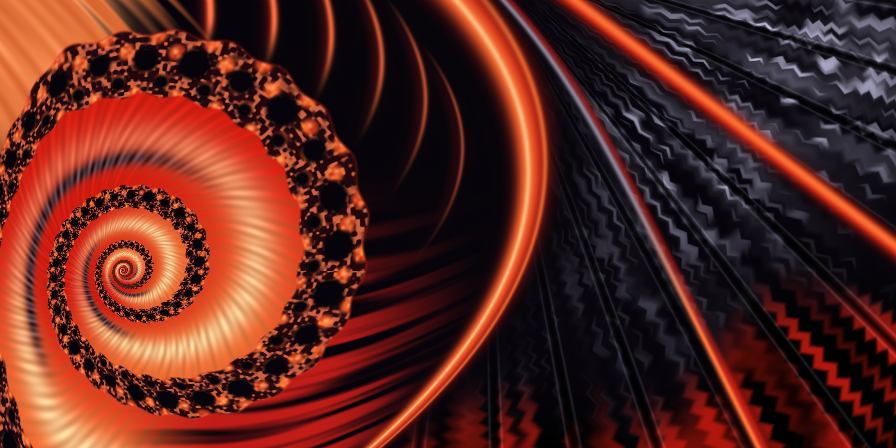
Reproduce this background procedurally as a Shadertoy shader.

```glsl
// Glowing beaded spiral beside dark, ribbed feathers crossed by fiery ribbons.

const vec3 INK = vec3(.025, .015, .04);
const vec3 RED = vec3(.86, .11, .06);
const vec3 ORANGE = vec3(.97, .44, .2);
const vec3 CREAM = vec3(1, .85, .62);
const vec3 STEEL = vec3(.5, .5, .57);

float hash(vec2 p) {
  p = fract(p * vec2(.1031, .1137));
  p += dot(p, p.yx + 33.3);
  return fract((p.x + p.y) * p.x * 7.13);
}

float noise(vec2 p) {
  vec2 i = floor(p), f = fract(p);
  f *= f * (3. - 2. * f);
  return mix(mix(hash(i), hash(i + vec2(1, 0)), f.x),
             mix(hash(i + vec2(0, 1)), hash(i + 1.), f.x), f.y);
}

float glow(float d, float width) { return exp(-d * d / (width * width)); }

float ramp(float a, float b, float x) { return smoothstep(a, b, x); }

float disc(vec2 p, float r) { return 1. - ramp(r - .07, r + .07, length(p)); }

// Fine curved plumes between the turns; s runs from 0 to 1 across the gap
vec3 plumes(float theta, float logR, float s) {
  float phase = theta + 1.2 * (logR + 1.08);
  float hair = .5 * sin(53. * theta + 22. * s + 2. * sin(5. * theta + 7. * s));
  hair += .5 * sin(96. * theta + 38. * s + 2. * sin(7. * theta));
  float redSide = pow(.5 + .5 * cos(phase - 1.75), 1.4);
  float redness = redSide * (.65 + .6 * s) + .5 * glow(s, .32) + .16 * hair;
  vec3 c = mix(ORANGE, RED, clamp(redness, 0., 1.));
  float light = glow(s - .6, .2) * (1. - .6 * redSide);
  c = mix(c, CREAM, clamp(light * (.85 + .2 * hair), 0., 1.));
  float shade = glow(s - .38, .1) * ramp(-.4, .7, cos(phase - 2.2));
  c = mix(c, mix(INK, STEEL, .35 + .35 * hair), .9 * shade);
  return c * (.95 + .08 * hair);
}

// Lace of black holes and orange beads; q.x counts cells along the band
vec3 beads(vec2 q, float radius) {
  float id = hash(vec2(mod(floor(q.x), 28.), 4));
  float speck = noise(vec2(mod(q.x, 28.), q.y) * 13.);
  vec3 c = mix(vec3(.13, .03, .05), vec3(.82, .38, .24), ramp(.4, .85, speck));
  for (int i = 0; i < 5; i++) {
    float row = float(i) * .31 - .62;
    vec2 b = vec2(fract(q.x + .5 * float(i) + .3 * row) - .5, q.y - row);
    c = mix(c, mix(RED * .8, ORANGE, speck + .25), disc(b, .15));
    c = mix(c, CREAM, .6 * disc(b - .03, .03));
  }
  c = mix(c, INK, disc(vec2(fract(q.x) - .5, q.y - .12), .24 + .09 * id));
  c = mix(c, INK, disc(vec2(fract(q.x + .4) - .5, q.y + .36), .17));
  return mix(vec3(.34, .13, .1), c, ramp(.02, .07, radius));
}

// Dark fringe left of the main ribbon, with tapering bright arcs
vec3 fringe(vec2 p) {
  float bend = max(p.x - .45 - .6 * p.y, 0.);
  float flow = p.y - .9 * bend * bend;
  float hair = .65 * noise(vec2(flow * 36., p.x * 3.)) + .35 * noise(vec2(flow * 85., p.x * 5.));
  float low = 1. - ramp(.22, .64, p.y + .12 * (p.x - .8));
  vec3 c = INK + .85 * RED * low * ramp(.3, .72, hair) * (1. - ramp(.7, 1.14, p.x));

  // Pale plumes in the upper corner
  float down = noise(vec2(48. * (p.x - .6 * p.y + .8 * p.y * p.y), p.y * 4.));
  float corner = 1. - ramp(.2, .42, p.x + .2 * (down - .5));
  c = mix(c, mix(ORANGE, CREAM, .45 * down) * (.85 + .2 * down), corner * ramp(.5, .75, p.y));

  for (float k = 0.; k < 6.; k++) {
    float dy = p.y - .97 + .012 * k * k;
    float x = p.x - .47 - .15 * k + .0075 * k * k + 1.7 * dy * dy;
    float taper = ramp(-.09 - .036 * k, 0., dy) * (1. - ramp(.08, .25, dy)) * (1. - .1 * k);
    c += taper * (ORANGE * glow(x, .009 - .0009 * k) + .25 * RED * glow(x + .01, .016));
  }
  return c;
}

// Steel-blue fan of ribs with zigzag ripples, reddening at its foot
vec3 fan(vec2 p) {
  vec2 a = p - vec2(1.05, 1.12);
  float angle = atan(a.x, -a.y), r = length(a);
  float zig = abs(fract(r * 24. + 2. * noise(a * 6.)) - .5);
  float rib = noise(vec2(angle * 38. + 1.3 * zig, r * 4.));
  float shine = noise(vec2(angle * 70. + 2.2 * zig, r * 19.));
  float lit = 1.15 * glow(p.x - 1.78, .3) * glow(p.y - .82, .27);
  lit += .5 * glow(p.x - 1.46, .17) * glow(p.y - .68, .42);
  vec3 c = INK + STEEL * (.1 + lit) * (.75 * rib * rib + .85 * ramp(.5, .95, shine));
  float foot = .06 + .25 * ramp(1.46, 1.75, p.x);
  c = mix(RED * ramp(.25, .85, rib) * .8, c, ramp(-.1, .12, p.y - foot));
  float groove = abs(fract(angle * 6.5 + .15 * r) - .5);
  return c * (.2 + .8 * ramp(0., .08, groove)) + .2 * STEEL * glow(groove - .08, .018);
}

void mainImage(out vec4 fragColor, in vec2 fragCoord) {
  vec2 p = fragCoord / iResolution.y;

  // Backdrop split by the main ribbon
  float dy = p.y - .62;
  float m = p.x - 1.19 + (.93 + .35 * max(dy, 0.)) * dy * dy;
  m /= sqrt(1. + 3.6 * dy * dy);
  vec3 col = mix(fringe(p), fan(p), ramp(-.02, .04, m));

  // Ribbons
  float w = .013 + .036 * p.y;
  col = mix(col, INK, .8 * glow(m - .02, .02 + w * 2.));
  col = mix(col, RED, .9 * glow(m, w));
  col = mix(col, ORANGE, glow(m + .3 * w, w * .6));
  col = mix(col, CREAM, .7 * glow(m + .3 * w, w * .16));
  col = mix(col, ORANGE, .8 * glow(m - .75 * w, w * .17));
  float b = (p.x - 1.693 + .5 * p.y + .07 * pow(p.y, 6.)) * .88;
  col = mix(col, INK, .7 * glow(b, .03));
  col = mix(col, mix(ORANGE, STEEL, ramp(.2, .6, p.y)), glow(b, .007));
  col += .5 * RED * glow(b - .012, .008);
  float c = (p.y - 1. + .765 * (p.x - 1.276)) * .79;
  col = mix(col, INK, .8 * glow(c + .01, .045));
  col = mix(col, RED, glow(c, .02));
  col = mix(col, ORANGE, glow(c - .004, .011));

  // Logarithmic spiral, widened toward the right
  vec2 d = p - vec2(.273, .396);
  float radius = max(length(d), .001), logR = log(radius), theta = atan(d.y, d.x);
  float stretch = dot(d, vec2(.31, .035)) / radius - .26 * ramp(.12, .32, -d.x);
  float turn = (logR + 1.085 - stretch - .164 * theta) / 1.03;
  float f = fract(turn + .5) - .5;
  vec2 q = vec2(theta * 28. / 6.28319, f * 4.6);
  float edge = .148 + .012 * cos(6.28319 * q.x);
  vec3 spiral = plumes(theta, logR, (fract(turn) - .15) / .7);
  spiral = mix(beads(q, radius), spiral, ramp(edge - .01, edge + .01, abs(f)));
  float outside = ramp(edge - .01, edge + .01, turn) * ramp(.24, .5, p.x + 3. * max(d.y, 0.));
  fragColor = vec4(clamp(mix(spiral, col, outside), 0., 1.), 1);
}
```
